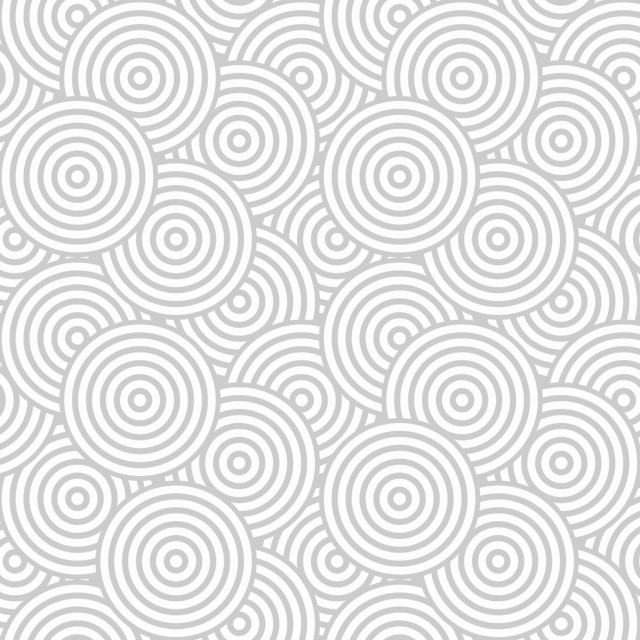
Reproduce this pattern procedurally as a WebGL 1 fragment shader.

```glsl
precision highp float;

uniform vec2 u_resolution;

const vec3 GREY = vec3(0.800);
const vec3 WHITE = vec3(0.992);
const float TILE = 0.5033;                    // repeat length, in canvas widths
const vec2 ANCHOR = vec2(0.2406, -0.5485);    // top disc, from the upper left corner
const vec2 SUNKEN_CELL = vec2(0.0, -1.0);     // repeat whose top disc lies low

// Lengths below are in tile units
const float DISC_RADIUS = 0.2505;
const float RING_PITCH = 0.0432;
const float RING_WIDTH = 0.0190;
const float FIRST_RING = 0.0287;
const float NEAR = 0.194;
const float FAR = 0.306;
const float SOFTNESS = 0.8;                   // edge half-width in pixels

const int LAYERS = 9;
const int SUNKEN_LAYER = 1;
const int TOP_LAYER = 8;

// Disc centres from bottom to top, relative to the top disc
vec2 layerCenter(int layer) {
  if (layer == 0) return vec2(-NEAR, -NEAR);
  if (layer == 2) return vec2(0.502, -0.388);
  if (layer == 3) return vec2(0.696, FAR);
  if (layer == 4) return vec2(0.502, 0.111);
  if (layer == 5) return vec2(0.0, -0.502);
  if (layer == 6) return vec2(FAR, -NEAR);
  if (layer == 7) return vec2(NEAR, FAR);
  return vec2(0.0);
}

// Concentric grey rings on white, as a function of radius
vec3 ringColor(float radius, float edge) {
  float phase = fract((radius - FIRST_RING) / RING_PITCH + 0.5) - 0.5;
  float dist = abs(phase) * RING_PITCH - 0.5 * RING_WIDTH;
  return mix(GREY, WHITE, smoothstep(-edge, edge, dist));
}

void main() {
  vec2 uv = gl_FragCoord.xy / u_resolution;
  vec2 p = (uv - vec2(0.0, 1.0)) / TILE - ANCHOR;
  float edge = SOFTNESS / (min(u_resolution.x, u_resolution.y) * TILE);

  vec3 color = GREY;
  for (int layer = 0; layer < LAYERS; layer++) {
    // Nearest copy of this layer's disc
    vec2 offset = p - layerCenter(layer);
    vec2 cell = floor(offset + 0.5);
    float radius = length(offset - cell);
    float cover = 1.0 - smoothstep(-edge, edge, radius - DISC_RADIUS);

    // One top disc is drawn low in the stack instead
    bool sunken = distance(cell, SUNKEN_CELL) < 0.5;
    if (layer == SUNKEN_LAYER && !sunken) cover = 0.0;
    if (layer == TOP_LAYER && sunken) cover = 0.0;

    color = mix(color, ringColor(radius, edge), cover);
  }
  gl_FragColor = vec4(color, 1.0);
}
```
